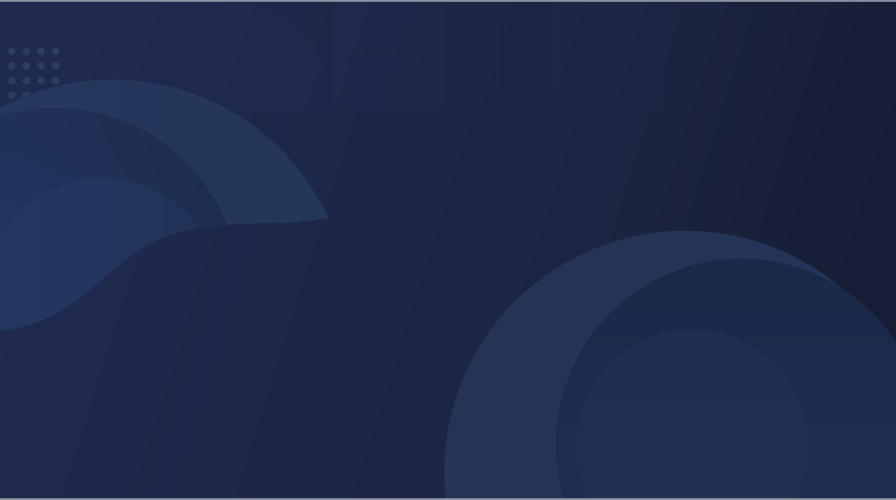
Reproduce this background procedurally as a Shadertoy shader.

```glsl
const vec3 NAVY_LEFT  = vec3(0.122, 0.165, 0.308);
const vec3 NAVY_MID   = vec3(0.109, 0.146, 0.268);
const vec3 NAVY_RIGHT = vec3(0.086, 0.112, 0.202);
const vec3 DOT_BLUE   = vec3(0.170, 0.240, 0.390);
const vec3 RULE_GREY  = vec3(0.550, 0.570, 0.630);

// Coverage of a signed distance, softened over one pixel
float fill(float dist, float pixel) {
    return 1.0 - smoothstep(-0.5 * pixel, 0.5 * pixel, dist);
}

float circle(vec2 p, vec2 center, float radius) {
    return length(p - center) - radius;
}

float box(vec2 p, vec2 center, vec2 halfSize) {
    vec2 d = abs(p - center) - halfSize;
    return length(max(d, 0.0)) + min(max(d.x, d.y), 0.0);
}

// Regular grid of discs, clamped to its first and last cells
float dotGrid(vec2 p, vec2 start, float spacing, vec2 lastCell, float radius) {
    vec2 cell = clamp(round((p - start) / spacing), vec2(0.0), lastCell);
    return circle(p, start + cell * spacing, radius);
}

// Three-stop diagonal gradient
vec3 backdrop(vec2 p, float aspect) {
    float t = clamp(dot(p - vec2(0.0, 0.5), vec2(0.95, -0.30)) / aspect, 0.0, 1.0);
    vec3 color = mix(NAVY_LEFT, NAVY_MID, smoothstep(-0.1, 0.55, t));
    return mix(color, NAVY_RIGHT, smoothstep(0.5, 1.0, t));
}

// Lower boundary of the left wave: a logistic step with a lifted tip
float waveHeight(float x) {
    float stepDown = 0.226 / (1.0 + exp((x - 0.205) / 0.0653));
    float tip = max(x - 0.548, 0.0);
    return 0.555 - stepDown + 0.81 * tip * tip;
}

// Faint square motifs along the top; q.y runs downward
vec3 addMotifs(vec3 color, vec2 q, float tile, float pixel) {
    vec2 halfTile = vec2(0.5 * tile);
    for (int i = 1; i < 6; i++) {
        float shade = i == 3 ? 0.009 : (i == 4 ? -0.004 : 0.002);
        vec2 center = vec2((float(i) + 0.5) * tile, 0.5 * tile);
        color += shade * vec3(0.7, 0.8, 1.3) * fill(box(q, center, halfTile), pixel);
    }
    // Quarter disc
    float quarter = max(box(q, vec2(2.5, 0.5) * tile, halfTile),
                        circle(q, vec2(2.0, 1.0) * tile, tile));
    color += vec3(0.003, 0.004, 0.007) * fill(quarter, pixel);
    // Mirrored dark spots and thin strokes
    vec2 m = vec2(abs(q.x - 3.49 * tile), q.y);
    float spots = min(circle(m, vec2(0.031, 0.107), 0.014),
                      circle(m, vec2(0.071, 0.121), 0.007));
    color -= vec3(0.005, 0.006, 0.012) * fill(spots, pixel);
    for (int i = 0; i < 3; i++) {
        vec2 center = vec2(0.942 + 0.0268 * float(i), 0.112);
        color += 0.010 * fill(box(q, center, vec2(0.0015, 0.065)), pixel);
    }
    return color;
}

// Crescent, inner disc and core cut off by the wave
vec3 addLeftWave(vec3 color, vec2 p, float pixel) {
    float slope = (waveHeight(p.x + 0.002) - waveHeight(p.x - 0.002)) / 0.004;
    float cut = (waveHeight(p.x) - p.y) / sqrt(1.0 + slope * slope);
    float across = smoothstep(0.0, 0.5, p.x);
    float low = smoothstep(0.78, 0.50, p.y);
    vec3 crescent = mix(vec3(0.143, 0.217, 0.370), vec3(0.147, 0.210, 0.355), across);
    vec3 disc = mix(vec3(0.125, 0.190, 0.345), vec3(0.116, 0.172, 0.305), across);
    disc += vec3(0.006, 0.014, 0.030) * low * (1.0 - across);
    vec3 core = mix(vec3(0.137, 0.215, 0.380), vec3(0.130, 0.197, 0.340), across);
    float outer = max(circle(p, vec2(0.226, 0.368), 0.473), cut);
    float inner = max(circle(p, vec2(0.110, 0.413), 0.371), cut);
    float center = max(circle(p, vec2(0.205, 0.406), 0.238), cut);
    color = mix(color, crescent, fill(outer, pixel));
    color = mix(color, disc, fill(inner, pixel));
    return mix(color, core, fill(center, pixel));
}

// Nested discs in the lower right
vec3 addRightDiscs(vec3 color, vec2 p, float pixel) {
    float low = smoothstep(0.5, 0.0, p.y);
    vec3 crescent = mix(vec3(0.145, 0.203, 0.335), vec3(0.132, 0.202, 0.350),
                        smoothstep(1.3, 1.7, p.x));
    vec3 disc = mix(vec3(0.106, 0.162, 0.285), vec3(0.109, 0.178, 0.308), low);
    vec3 core = mix(vec3(0.116, 0.180, 0.310), vec3(0.128, 0.190, 0.318), low);
    color = mix(color, crescent, fill(circle(p, vec2(1.371, 0.056), 0.4825), pixel));
    color = mix(color, disc, fill(circle(p, vec2(1.4825, 0.112), 0.3706), pixel));
    return mix(color, core, fill(circle(p, vec2(1.3846, 0.107), 0.233), pixel));
}

void mainImage(out vec4 fragColor, in vec2 fragCoord) {
    float pixel = 1.0 / iResolution.y;
    vec2 p = fragCoord * pixel;
    vec2 fromTop = vec2(p.x, 1.0 - p.y);

    vec3 color = backdrop(p, iResolution.x * pixel);
    color = addMotifs(color, fromTop, 0.2214, pixel);
    float dots = dotGrid(fromTop, vec2(0.0233, 0.1026), 0.0293, vec2(3.0), 0.0075);
    color = mix(color, DOT_BLUE, fill(dots, pixel));
    color = addLeftWave(color, p, pixel);
    color = addRightDiscs(color, p, pixel);

    // Thin rules on the top and bottom edges
    float rule = min(p.y, fromTop.y) - 0.0035;
    color = mix(color, RULE_GREY, fill(rule, pixel));
    fragColor = vec4(color, 1.0);
}
```
